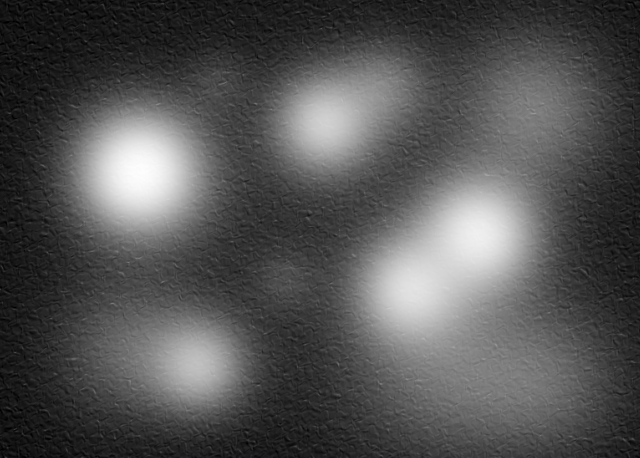
This background is drawn by a WebGL 2 fragment shader. Its source:

```glsl
#version 300 es
precision highp float;

uniform vec2 u_resolution;
out vec4 fragColor;

float hash(vec2 p) {
    return fract(sin(dot(p, vec2(127.1, 311.7))) * 43758.5453);
}

float noise(vec2 p) {
    vec2 i = floor(p), f = fract(p);
    f = f * f * (3.0 - 2.0 * f);
    return mix(mix(hash(i), hash(i + vec2(1, 0)), f.x),
               mix(hash(i + vec2(0, 1)), hash(i + vec2(1, 1)), f.x), f.y);
}

// Distance to the nearest scattered pebble centre
float pebbles(vec2 p) {
    vec2 cell = floor(p);
    float nearest = 2.0;
    for (int y = -1; y <= 1; y++) {
        for (int x = -1; x <= 1; x++) {
            vec2 c = cell + vec2(x, y);
            nearest = min(nearest, distance(p, c + vec2(hash(c), hash(c + 53.0))));
        }
    }
    return nearest;
}

// Height of the rough surface: irregular pebbles with finer grit
float surface(vec2 p) {
    vec2 warp = vec2(noise(p * 90.0), noise(p * 90.0 + 37.0));
    vec2 q = mat2(0.8, -0.6, 0.6, 0.8) * p * vec2(80.0, 92.0) + warp * 0.9;
    return 0.75 * noise(q) - 0.6 * pebbles(q) + 0.45 * noise(q * 2.2 + 11.0);
}

// Soft light spots: centre, spread, strength
const vec4 spots[11] = vec4[11](
    vec4(0.305, 0.624, 0.102, 0.97),
    vec4(0.708, 0.730, 0.082, 0.68),
    vec4(0.840, 0.812, 0.073, 0.33),
    vec4(1.045, 0.488, 0.094, 0.84),
    vec4(0.896, 0.368, 0.086, 0.72),
    vec4(1.165, 0.765, 0.125, 0.38),
    vec4(0.435, 0.202, 0.078, 0.59),
    vec4(0.275, 0.235, 0.115, 0.30),
    vec4(0.620, 0.388, 0.050, 0.15),
    vec4(0.478, 0.823, 0.050, 0.15),
    vec4(1.200, 0.165, 0.125, 0.27));

void main() {
    vec2 p = gl_FragCoord.xy / u_resolution.y;

    // Wide haze over a dark base
    vec2 haze = (p - vec2(0.76, 0.52)) / vec2(0.46, 0.36);
    float dark = 0.90 - 0.14 * exp(-0.5 * dot(haze, haze));
    vec2 pool = (p - vec2(0.98, 0.18)) / vec2(0.16, 0.14);
    dark *= 1.0 - 0.32 * exp(-0.5 * dot(pool, pool));

    // Screen the spots together, then steepen the contrast
    for (int i = 0; i < 11; i++) {
        vec2 d = (p - spots[i].xy) / spots[i].z;
        dark *= 1.0 - spots[i].w * exp(-0.5 * dot(d, d));
    }
    float light = mix(1.0 - dark, smoothstep(0.0, 1.0, 1.0 - dark), 0.6);

    // Emboss the surface from the upper right, fading where it is bright
    vec2 toLight = vec2(0.0009, 0.0017);
    float relief = surface(p - toLight) - surface(p + toLight);
    float depth = mix(0.16, 0.02, smoothstep(0.15, 0.85, light));
    float fleck = smoothstep(0.3, 0.7, relief) * 0.06 * (1.0 - light);
    light += relief * depth + fleck;

    fragColor = vec4(vec3(clamp(light, 0.0, 1.0)), 1.0);
}
```
